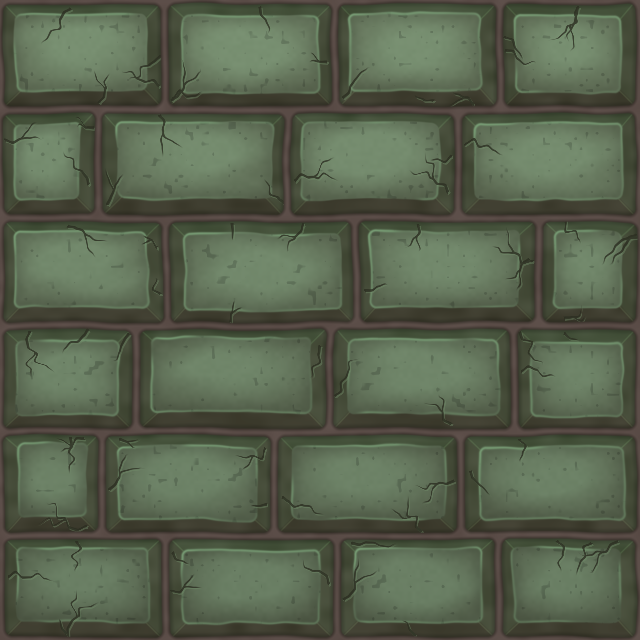
A WebGL 1 fragment shader for this texture:

```glsl
precision highp float;
// Mossy green stone wall: six courses of four bevelled bricks in brown mortar.
// Each course has its own joints; rounded-box distances shape rim and face,
// while hashed noise adds wobbling edges, brush strokes, specks and cracks.
uniform vec2 u_resolution;

float hash(vec2 p) {
  return fract(sin(dot(p, vec2(127.1, 311.7))) * 43758.5);
}

float noise(vec2 p) {
  vec2 i = floor(p), f = fract(p);
  f = f * f * (3.0 - 2.0 * f);
  return mix(mix(hash(i), hash(i + vec2(1.0, 0.0)), f.x),
             mix(hash(i + vec2(0.0, 1.0)), hash(i + 1.0), f.x), f.y);
}

float roundBox(vec2 q, vec2 halfSize, float radius) {
  vec2 e = abs(q) - halfSize + radius;
  return length(max(e, 0.0)) + min(max(e.x, e.y), 0.0) - radius;
}

// Inner vertical joints of a course, counted from the top
vec3 courseJoints(float row) {
  if (row < 0.5) return vec3(0.258, 0.523, 0.781);
  if (row < 1.5) return vec3(0.154, 0.449, 0.716);
  if (row < 2.5) return vec3(0.260, 0.556, 0.842);
  if (row < 3.5) return vec3(0.212, 0.516, 0.803);
  if (row < 4.5) return vec3(0.159, 0.428, 0.720);
  return vec3(0.260, 0.526, 0.780);
}

// Tapering jagged cracks, some forked, running inward from the brick edge
float cracks(vec2 q, vec2 halfSize, vec2 seed, float aa) {
  float mask = 0.0;
  for (int i = 0; i < 4; i++) {
    vec2 s = seed + float(i) * vec2(3.7, 9.1);
    float angle = 6.2832 * hash(s);
    vec2 edge = vec2(cos(angle), sin(angle));
    edge /= max(abs(edge.x), abs(edge.y));
    float turn = angle + 3.1416 + 1.6 * (hash(s + 1.3) - 0.5);
    vec2 dir = vec2(cos(turn), sin(turn));
    vec2 v = q - halfSize * edge * 0.96;
    float len = mix(0.025, 0.075, hash(s + 2.9));
    float along = dot(v, dir);
    float across = dot(v, vec2(-dir.y, dir.x));
    across += 0.016 * (noise(vec2(along * 85.0, s.x * 5.0 + s.y)) - 0.5);
    float fork = step(0.5, hash(s + 4.1)) * max(along - 0.45 * len, 0.0);
    float width = 0.0016 * (1.0 - along / len);
    float line = 1.0 - smoothstep(0.0, aa, abs(abs(across) - 0.5 * fork) - width);
    line *= step(0.0, along) * (1.0 - smoothstep(0.8 * len, len, along));
    mask = max(mask, line * step(0.3, hash(s + 6.7)));
  }
  return mask;
}

void main() {
  vec2 p = gl_FragCoord.xy / u_resolution;
  float aa = max(0.0014, 1.0 / u_resolution.y);

  // Hand-drawn wobble, then the course and the brick within it
  vec2 w = p + 0.005 * (vec2(noise(p * 16.0), noise(p * 16.0 + 40.0)) - 0.5);
  float down = 1.0 - w.y;
  down -= 0.009 * sin(3.1416 * down);
  float row = clamp(floor(down * 6.0), 0.0, 5.0);
  vec3 j = courseJoints(row);
  float left = w.x < j.x ? 0.0 : w.x < j.y ? j.x : w.x < j.z ? j.y : j.z;
  float right = w.x < j.x ? j.x : w.x < j.y ? j.y : w.x < j.z ? j.z : 1.0;
  vec2 seed = vec2(left * 17.0, row + 1.0);
  vec2 q = vec2(w.x - 0.5 * (left + right), (row + 0.5) / 6.0 - down);
  vec2 halfSize = vec2(0.5 * (right - left), 1.0 / 12.0) - 0.0062;
  float brick = roundBox(q, halfSize, 0.011);
  vec2 shift = 0.008 * (vec2(hash(seed), hash(seed + 5.0)) - 0.5) + vec2(0.0, 0.003);
  float face = roundBox(q - shift, halfSize - vec2(0.019, 0.0175), 0.011);
  face += 0.003 * (noise(p * 38.0) - 0.5);

  // Mortar, shadowed beside the bricks
  vec3 color = mix(vec3(0.23, 0.20, 0.175), vec3(0.355, 0.30, 0.28),
                   smoothstep(-0.001, 0.006, brick));
  color += 0.03 * (noise(p * 60.0) - 0.5);

  // Mitred rim: green above, brown-black below
  vec2 inset = halfSize - abs(q);
  float mitre = inset.x - inset.y;
  vec3 ledge = q.y > 0.0 ? vec3(0.265, 0.315, 0.225) : vec3(0.245, 0.24, 0.185);
  vec3 rim = mix(vec3(0.27, 0.295, 0.22), ledge, smoothstep(-0.004, 0.004, mitre));
  rim += 0.06 * (noise(p * vec2(35.0, 50.0)) - 0.5);
  rim += vec3(0.05, 0.07, 0.045) * (1.0 - smoothstep(0.0, 0.003, abs(mitre - 0.002)));
  rim *= mix(0.83, 1.0, smoothstep(0.0, 0.008, -brick));

  // Face: soft central glow with slanted brush strokes and specks
  vec2 r = (q - shift - vec2(0.0, 0.008)) / halfSize;
  float glow = 1.0 - smoothstep(0.1, 1.15, length(r * vec2(0.9, 1.0)));
  float stroke = noise(vec2(p.x * 9.0 + p.y * 4.0, p.y * 32.0 - p.x * 9.0) + seed);
  glow += 0.28 * (stroke - 0.5) + 0.12 * (hash(seed + 8.0) - 0.5);
  vec3 stone = mix(vec3(0.325, 0.365, 0.285), vec3(0.435, 0.52, 0.41), clamp(glow + 0.12, 0.0, 1.0));
  stone *= mix(0.94, 1.09, p.y) * mix(0.93, 1.0, smoothstep(0.0, 0.025, -face));
  stone += 0.015 * (noise(p * 150.0) - 0.5);
  stone *= 1.0 - 0.16 * smoothstep(0.83, 0.95, noise(p * 120.0 + 7.0));
  vec3 body = mix(rim, stone, 1.0 - smoothstep(-aa, aa, face));

  // Worn light line around the face, strongest at top and left
  float ridge = exp(-pow((face + 0.0015) / 0.0021, 2.0));
  float facing = 0.42 + 0.33 * smoothstep(-0.2, 0.8, r.y) + 0.2 * smoothstep(0.3, 0.9, -r.x);
  ridge *= facing * smoothstep(0.1, 0.65, noise(p * 22.0 + 13.0));
  body = mix(body, vec3(0.47, 0.62, 0.46), ridge);

  // Cracks with a lit lower edge
  float lit = cracks(q + vec2(-0.002, 0.0022), halfSize, seed, aa);
  body = mix(body, vec3(0.45, 0.56, 0.42), 0.4 * lit);
  body = mix(body, vec3(0.17, 0.18, 0.13), 0.8 * cracks(q, halfSize, seed, aa));

  color = mix(color, body, 1.0 - smoothstep(-aa, aa, brick));
  gl_FragColor = vec4(color, 1.0);
}
```
